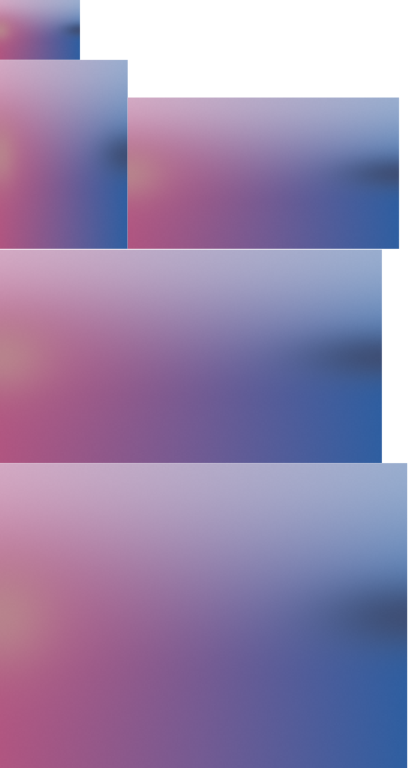
A Shadertoy shader for this background:

```glsl
#define PANEL_COUNT 5
#define EDGE_PIXELS 0.8
#define HAZE_START 0.28
#define ROSE_SIZE vec2(0.36, 0.30)
#define TAN_SIZE vec2(0.13, 0.17)
#define SHADOW_SIZE vec2(0.20, 0.11)
#define GRAIN 0.006

// Panels as left, bottom, right, top in canvas units
const vec4 panels[PANEL_COUNT] = vec4[](
    vec4(-0.010, 0.922, 0.196, 1.010),
    vec4(-0.010, 0.676, 0.313, 0.922),
    vec4( 0.313, 0.676, 0.978, 0.873),
    vec4(-0.010, 0.397, 0.936, 0.675),
    vec4(-0.010, -0.010, 0.998, 0.397));

float hash(vec2 p) {
    vec3 q = fract(vec3(p.xyx) * 0.1031);
    q += dot(q, q.yzx + 33.33);
    return fract((q.x + q.y) * q.z);
}

// Soft elliptical spot, one at its centre
float glow(vec2 p, vec2 centre, vec2 size) {
    vec2 d = (p - centre) / size;
    return exp(-dot(d, d));
}

// Three colours blended evenly from left to right
vec3 ramp(vec3 left, vec3 middle, vec3 right, float x) {
    return x < 0.5 ? mix(left, middle, x * 2.0) : mix(middle, right, x * 2.0 - 1.0);
}

// Pale haze above saturated colour, with spots on both sides
vec3 meshGradient(vec2 p) {
    vec3 rose = vec3(0.69, 0.33, 0.50);
    vec3 violet = vec3(0.45, 0.355, 0.575);
    vec3 blue = vec3(0.18, 0.37, 0.63);
    vec3 lilac = vec3(0.83, 0.67, 0.77);
    vec3 mist = vec3(0.71, 0.67, 0.785);
    vec3 sky = vec3(0.60, 0.68, 0.81);

    vec3 low = ramp(rose, violet, blue, p.x);
    vec3 high = ramp(lilac, mist, sky, p.x);
    vec3 colour = mix(low, high, smoothstep(HAZE_START, 1.04, p.y));

    colour = mix(colour, vec3(0.71, 0.39, 0.54), 0.5 * glow(p, vec2(0.0, 0.48), ROSE_SIZE));
    colour = mix(colour, vec3(0.72, 0.54, 0.55), 0.8 * glow(p, vec2(0.0, 0.50), TAN_SIZE));
    colour = mix(colour, vec3(0.24, 0.29, 0.43), 0.85 * glow(p, vec2(1.0, 0.495), SHADOW_SIZE));
    return colour;
}

// Antialiased coverage of an axis-aligned panel
float coverage(vec2 uv, vec4 box) {
    vec2 inside = min(uv - box.xy, box.zw - uv) * iResolution.xy;
    vec2 mask = smoothstep(-EDGE_PIXELS, EDGE_PIXELS, inside);
    return mask.x * mask.y;
}

void mainImage(out vec4 fragColor, in vec2 fragCoord) {
    vec2 uv = fragCoord / iResolution.xy;
    vec3 colour = vec3(1.0);

    for (int i = 0; i < PANEL_COUNT; i++) {
        vec4 box = panels[i];
        vec4 visible = clamp(box, 0.0, 1.0);
        vec2 local = clamp((uv - visible.xy) / (visible.zw - visible.xy), 0.0, 1.0);
        vec3 fill = meshGradient(local);
        // Faint grain hides banding
        fill += GRAIN * (hash(floor(uv * vec2(272.0, 512.0))) - 0.5);
        colour = mix(colour, fill, coverage(uv, box));
    }
    fragColor = vec4(colour, 1.0);
}
```
